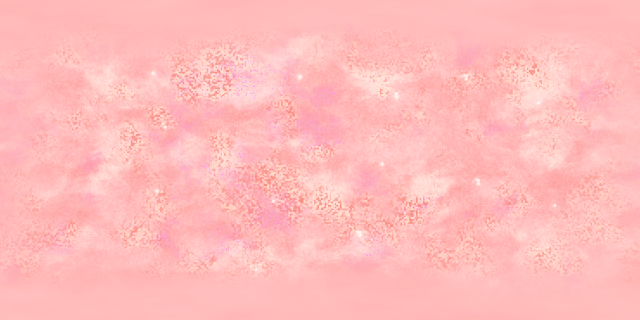
Write a Shadertoy shader that draws this texture.

```glsl
const vec3 BASE_PINK = vec3(1.0, 0.732, 0.728);
const vec3 CORAL = vec3(0.99, 0.62, 0.62);
const vec3 ORCHID = vec3(0.99, 0.61, 0.72);
const vec3 PALE_MIST = vec3(1.0, 0.91, 0.88);
const vec3 RUST_SPECK = vec3(0.97, 0.52, 0.46);
const vec3 CREAM_SPECK = vec3(1.0, 0.88, 0.77);
const vec3 VIOLET_SPECK = vec3(0.97, 0.50, 0.88);
const int SPARK_COUNT = 13;

float hash21(vec2 p) {
    vec3 q = fract(p.xyx * 0.1031);
    q += dot(q, q.yzx + 33.33);
    return fract((q.x + q.y) * q.z);
}

float valueNoise(vec2 p) {
    vec2 cell = floor(p);
    vec2 f = fract(p);
    f = f * f * (3.0 - 2.0 * f);
    float low = mix(hash21(cell), hash21(cell + vec2(1, 0)), f.x);
    float high = mix(hash21(cell + vec2(0, 1)), hash21(cell + vec2(1, 1)), f.x);
    return mix(low, high, f.y);
}

float fbm(vec2 p) {
    float sum = 0.0;
    float amplitude = 0.5;
    for (int i = 0; i < 6; i++) {
        sum += amplitude * valueNoise(p);
        p = mat2(1.6, 1.2, -1.2, 1.6) * p + 17.3;
        amplitude *= 0.58;
    }
    return sum / 1.145;
}

// Soft patches where the noise field rises above a threshold
float patches(vec2 p, vec2 scale, vec2 seed, float low, float high) {
    return smoothstep(low, high, fbm(p * scale + seed));
}

// Fades to zero at both ends of the range 0..size
float fadeEnds(float x, float size, float start, float width) {
    return smoothstep(start, start + width, min(x, size - x));
}

// Small bright core with a ragged, curved wisp beside it
float spark(vec2 d, float radius, float seed) {
    float core = exp(-dot(d, d) / (radius * radius));
    vec2 bent = (d + vec2(0.0, 12.0 * d.x * d.x - 0.012)) * vec2(1.0, 3.2);
    float wisp = exp(-dot(bent, bent) / 0.0004);
    wisp *= smoothstep(0.35, 0.75, valueNoise(d * 110.0 + seed * 9.0));
    float halo = 0.2 * exp(-dot(d, d) / 0.0006);
    return core + wisp * step(0.5, fract(seed * 0.37)) + halo;
}

void mainImage(out vec4 fragColor, in vec2 fragCoord) {
    vec2 p = fragCoord / iResolution.y;
    float aspect = iResolution.x / iResolution.y;

    // Activity is strongest in the middle and calm near the borders
    float ragged = 0.16 * (fbm(p * vec2(5.0, 8.0) + 51.0) - 0.5);
    float activity = fadeEnds(p.y + ragged, 1.0, 0.06, 0.18);
    activity *= mix(0.4, 1.0, fadeEnds(p.x + ragged, aspect, 0.0, 0.32));

    // Domain warp gives the clouds torn edges
    vec2 warp = vec2(fbm(p * 7.0 + 7.0), fbm(p * 7.0 + 29.0)) - 0.5;
    vec2 q = p + 0.09 * warp;

    // Faint horizontal drift everywhere, mottling in the active zone
    float drift = fbm(p * vec2(4.0, 15.0) + 83.0) - 0.5;
    float mottle = fbm(q * vec2(15.0, 21.0) + 37.0) - 0.5;
    vec3 color = BASE_PINK + vec3(0.0, 0.06, 0.06) * drift;
    color += vec3(0.0, 0.19, 0.18) * activity * mottle;

    // Colour clouds
    float coral = activity * patches(q, vec2(7.5, 9.0), vec2(3.0, 11.0), 0.46, 0.74);
    float orchid = activity * patches(q, vec2(7.0, 8.5), vec2(41.0, 5.0), 0.52, 0.75);
    float mist = activity * patches(q, vec2(6.0, 9.5), vec2(13.0, 67.0), 0.45, 0.78);
    color = mix(color, CORAL, 0.55 * coral);
    color = mix(color, ORCHID, 0.62 * orchid);
    color = mix(color, PALE_MIST, 0.80 * mist);

    // Fine grain gathered in small clusters with soft outskirts
    float grain = valueNoise(p * 185.0);
    float fineGrain = valueNoise(p * 240.0 + 19.0);
    float cluster = activity * patches(q, vec2(10.0, 11.0), vec2(91.0, 23.0), 0.42, 0.80);
    color = mix(color, RUST_SPECK, 0.80 * cluster * smoothstep(0.48, 0.85, grain));
    color = mix(color, CREAM_SPECK, 0.85 * cluster * smoothstep(0.48, 0.15, grain));
    color = mix(color, VIOLET_SPECK, 0.60 * orchid * smoothstep(0.72, 0.94, fineGrain));
    color += vec3(0.0, 0.07, 0.065) * activity * (fineGrain - 0.5);

    // Scattered white sparks
    float glow = 0.0;
    for (int i = 0; i < SPARK_COUNT; i++) {
        float id = float(i) + 1.0;
        vec2 spot = fract(vec2(0.755, 0.57) * id + 0.2 * hash21(vec2(id, 3.7)));
        vec2 center = vec2(aspect, 1.0) * mix(vec2(0.16, 0.13), vec2(0.88, 0.85), spot);
        float radius = mix(0.004, 0.008, hash21(vec2(id, 15.3)));
        glow += spark(p - center, radius, id);
    }
    color = mix(color, vec3(1.0, 0.98, 0.96), 0.85 * min(glow, 1.0));

    fragColor = vec4(clamp(color, 0.0, 1.0), 1.0);
}
```
